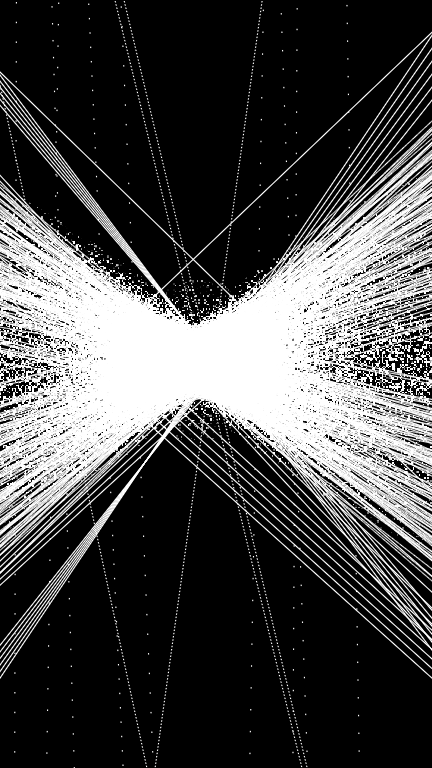
Reproduce this background procedurally as a WebGL 2 fragment shader.

```glsl
#version 300 es
precision highp float;
// Dense white ray fans crossing at a grainy bright waist, with dotted steep lines on black.

uniform vec2 u_resolution;
out vec4 outColor;

// All lengths are in canvas widths; heights are measured from the focus.
const vec2 FOCUS = vec2(0.451, 0.944);
const vec3 BACKGROUND = vec3(0.0);
const vec3 LIGHT = vec3(1.0);
const int FAN_LINES = 250;
const int BUNDLE_LINES = 6;
const float LINE_WIDTH = 0.0026;
const float GRAIN_SIZE = 0.0034;
const float DOT_PERIOD = 0.0075;
const float COLUMN_PERIOD = 0.033;

// Outer bundles: first and last height on the left edge, then on the right edge.
const vec4 BUNDLES[5] = vec4[5](
  vec4(-0.660, -0.736, 0.602, 0.752), vec4(0.660, 0.590, -0.671, -0.579),
  vec4(0.162, 0.289, -0.736, -0.625), vec4(0.428, 0.359, -0.648, -0.463),
  vec4(-0.521, -0.451, 0.394, 0.532));

// Steep lines and sparse columns: x at the top and x at the bottom.
const vec2 STEEP[4] = vec2[4](
  vec2(0.266, 0.699), vec2(0.287, 0.711), vec2(0.607, 0.359), vec2(-0.042, 0.340));
const vec2 COLUMNS[9] = vec2[9](
  vec2(0.038, 0.034), vec2(0.120, 0.172), vec2(0.136, 0.108),
  vec2(0.205, 0.285), vec2(0.280, 0.355), vec2(0.650, 0.712),
  vec2(0.688, 0.678), vec2(0.610, 0.578), vec2(0.803, 0.832));

float hash(vec2 p) {
  vec3 a = fract(p.xyx * vec3(0.1031, 0.1030, 0.0973));
  a += dot(a, a.yzx + 33.33);
  return fract((a.x + a.y) * a.z);
}

// Share of a pixel covered by a band of the given width.
float bandCoverage(float dist, float width, float px) {
  float lo = max(dist - 0.5 * px, -0.5 * width);
  float hi = min(dist + 0.5 * px, 0.5 * width);
  return clamp((hi - lo) / px, 0.0, 1.0);
}

float ray(vec2 q, float offset, float slope, float px) {
  return bandCoverage((q.y - offset - slope * q.x) * inversesqrt(1.0 + slope * slope), LINE_WIDTH, px);
}

float edgeRay(vec2 q, float left, float right, float px) {
  float slope = right - left;
  return ray(q, left + slope * FOCUS.x, slope, px);
}

// Near-vertical line broken into evenly spaced dots.
float dottedLine(vec2 p, vec2 ends, float height, float period, float phase, float px) {
  float x = mix(ends.y, ends.x, p.y / height);
  float along = (fract(p.y / period + phase) - 0.5) * period;
  return bandCoverage(p.x - x, LINE_WIDTH, px) * bandCoverage(along, LINE_WIDTH * 1.3, px);
}

void main() {
  vec2 p = gl_FragCoord.xy / u_resolution.x;
  float height = u_resolution.y / u_resolution.x;
  float px = 1.0 / u_resolution.x;
  vec2 q = p - FOCUS;
  float grain = hash(floor(p / GRAIN_SIZE));
  float dark = 1.0;

  // Main fan: random slopes, leaving a gap around the horizontal.
  for (int i = 0; i < FAN_LINES; i++) {
    float id = float(i);
    float spread = mix(0.19, 1.0, hash(vec2(id, 3.7)));
    float slope = (i % 2 == 0) ? spread : -0.86 * spread;
    float offset = (hash(vec2(id, 19.3)) - 0.55) * 0.2 * (1.0 - 0.5 * spread);
    dark *= 1.0 - ray(q, offset, slope, px) * mix(0.7, 1.0, grain);
  }

  // Outer bundles and two lone rays.
  for (int b = 0; b < 5; b++) {
    for (int i = 0; i < BUNDLE_LINES; i++) {
      float t = float(i) / float(BUNDLE_LINES - 1);
      vec2 ends = mix(BUNDLES[b].xz, BUNDLES[b].yw, t);
      dark *= 1.0 - edgeRay(q, ends.x, ends.y, px);
    }
  }
  dark *= 1.0 - edgeRay(q, 0.667, -0.303, px);
  dark *= 1.0 - edgeRay(q, -0.192, 0.759, px);

  // Dotted steep lines and sparse dot columns.
  for (int i = 0; i < 4; i++) {
    dark *= 1.0 - dottedLine(p, STEEP[i], height, DOT_PERIOD, 0.0, px);
  }
  for (int i = 0; i < 9; i++) {
    float phase = hash(vec2(float(i), 8.1));
    dark *= 1.0 - dottedLine(p, COLUMNS[i], height, COLUMN_PERIOD * (0.7 + phase), phase, px);
  }

  // Grain: solid waist, speckled side wedges, loose dust around the waist.
  float side = abs(q.x);
  float v = q.y / (0.09 + 0.62 * side);
  float waist = 1.4 * exp(-1.2 * v * v * v * v - 8.0 * q.x * q.x);
  float weave = 0.75 + 0.25 * sin(q.x * 420.0) * sin(q.y * 90.0);
  float wedge = 0.5 * weave * smoothstep(0.15, 0.35, side) * (1.0 - smoothstep(0.18, 0.32, abs(v)));
  vec2 r = q / vec2(0.17, 0.15);
  float dust = 0.22 * exp(-dot(r, r) * dot(r, r));
  float density = max(max(waist * smoothstep(1.3, 0.8, abs(v)), wedge), dust);
  dark *= 1.0 - smoothstep(grain - 0.08, grain + 0.08, density) * step(0.02, density);

  outColor = vec4(mix(BACKGROUND, LIGHT, 1.0 - dark), 1.0);
}
```
